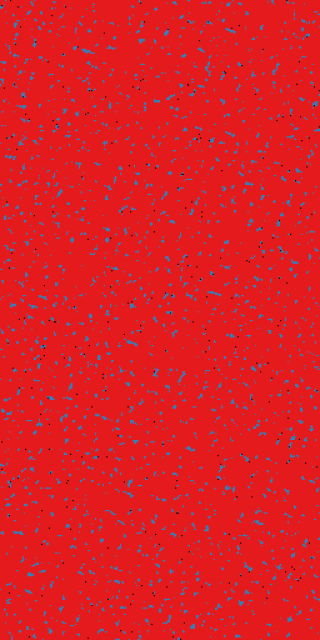
This texture is drawn by a WebGL 2 fragment shader. Its source:

```glsl
#version 300 es
precision highp float;
precision highp int;
// Red ground strewn with small angular blue flakes and sparse black specks.
// Two octaves of gradient noise are thresholded on a fine square lattice;
// a per-cell hash adds the specks, which favour the flakes.

uniform vec2 u_resolution;
out vec4 fragColor;

const vec3 GROUND = vec3(0.894, 0.102, 0.110);
const vec3 FLAKE = vec3(0.215, 0.494, 0.722);
const vec3 SPECK = vec3(0.01, 0.01, 0.015);

const float CELLS_ACROSS = 256.0;           // lattice cells per canvas width
const vec2 FLAKE_SCALE = vec2(5.2, 4.5);    // noise wavelength in cells
const float FLAKE_LEVEL = 0.395;            // noise level above which a flake shows
const float DETAIL = 0.5;                   // weight of the finer octave
const float SPECK_ON_GROUND = 0.0016;       // speck chance per cell
const float SPECK_ON_FLAKE = 0.012;
const float TILT = 0.4;                     // turns noise off the lattice axes

// Integer hash of a cell, from 0 to 1
float hash(ivec2 cell, uint seed) {
    uvec2 q = uvec2(cell) * uvec2(1597u, 3571u);
    uint h = q.x ^ (q.y * 40503u) ^ (seed * 7919u);
    h = (h ^ (h >> 16)) * 0x7feb352du;
    h = (h ^ (h >> 15)) * 0x846ca68bu;
    h ^= h >> 16;
    return float(h >> 8) / 16777216.0;
}

// Contribution of one noise corner
float corner(ivec2 cell, vec2 offset, uint seed) {
    float angle = 6.28318 * hash(cell, seed);
    return dot(vec2(cos(angle), sin(angle)), offset);
}

float gradientNoise(vec2 p, uint seed) {
    vec2 base = floor(p);
    vec2 f = p - base;
    ivec2 i = ivec2(base);
    vec2 w = f * f * f * (f * (f * 6.0 - 15.0) + 10.0);
    float low = mix(corner(i, f, seed),
                    corner(i + ivec2(1, 0), f - vec2(1, 0), seed), w.x);
    float high = mix(corner(i + ivec2(0, 1), f - vec2(0, 1), seed),
                     corner(i + ivec2(1, 1), f - vec2(1, 1), seed), w.x);
    return mix(low, high, w.y);
}

// Flat colour of one lattice cell
vec3 cellColour(vec2 cell) {
    float c = cos(TILT), s = sin(TILT);
    vec2 p = mat2(c, s, -s, c) * (cell / FLAKE_SCALE);
    float field = gradientNoise(p, 1u) + DETAIL * gradientNoise(p * 2.03 + 17.3, 2u);
    bool isFlake = field > FLAKE_LEVEL;
    float chance = isFlake ? SPECK_ON_FLAKE : SPECK_ON_GROUND;
    if (hash(ivec2(cell), 3u) < chance) return SPECK;
    return isFlake ? FLAKE : GROUND;
}

void main() {
    // Blend neighbouring cells over one screen pixel at their borders
    float pixelsPerCell = u_resolution.x / CELLS_ACROSS;
    vec2 p = gl_FragCoord.xy / pixelsPerCell - 0.5;
    vec2 base = floor(p);
    vec2 blend = clamp((p - base - 0.5) * pixelsPerCell + 0.5, 0.0, 1.0);

    vec3 colour = vec3(0.0);
    for (int y = 0; y < 2; y++) {
        for (int x = 0; x < 2; x++) {
            vec2 side = vec2(x, y);
            vec2 weight = mix(1.0 - blend, blend, side);
            colour += weight.x * weight.y * cellColour(base + side);
        }
    }
    fragColor = vec4(colour, 1.0);
}
```
